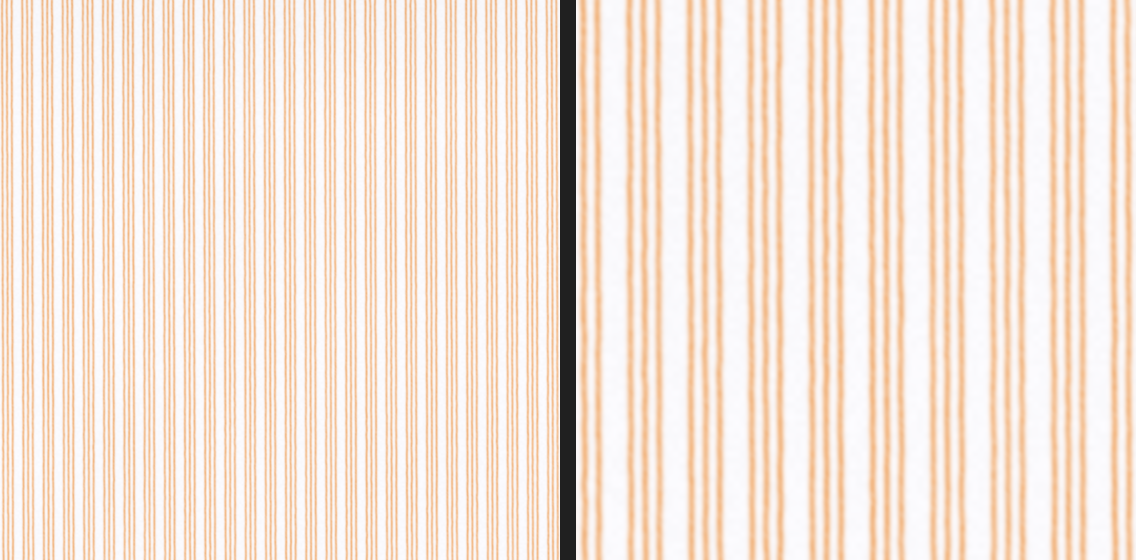
Left, the full canvas; right, a detail of the centre.
A Shadertoy shader for this pattern:

```glsl
// Woven cloth with upright groups of three thin apricot pinstripes on white.

#define REPEATS 27.75        // stripe groups across the canvas
#define FIRST_CENTRE 0.0150  // centre of the first group at the bottom edge
#define LEAN 0.0028          // leftward drift from bottom to top
#define LINE_SPACING 0.235   // distance between lines, in group widths
#define LINE_SOFTNESS 0.063  // radius of a line's soft profile, in group widths
#define INK_STRENGTH 0.95
#define THREAD_SCALE 250.0   // weave threads across the canvas
#define WOBBLE 0.010         // sideways waver of the lines, in group widths
#define INK_WEAR 0.20
#define CLOTH_GRAIN 0.014
#define CLOTH vec3(0.982, 0.980, 0.992)
#define INK vec3(0.950, 0.735, 0.545)

float hash(vec2 p) {
    vec3 q = fract(vec3(p.xyx) * 0.1031);
    q += dot(q, q.yzx + 33.33);
    return fract((q.x + q.y) * q.z);
}

float noise(vec2 p) {
    vec2 i = floor(p), f = fract(p);
    f = f * f * (3.0 - 2.0 * f);
    return mix(mix(hash(i), hash(i + vec2(1, 0)), f.x),
               mix(hash(i + vec2(0, 1)), hash(i + vec2(1, 1)), f.x), f.y);
}

// Soft ink coverage of one line, widened when pixels are coarse.
float softLine(float distance, float pixel) {
    float radius = max(LINE_SOFTNESS, 0.9 * pixel);
    float t = distance / radius;
    return exp(-t * t) * LINE_SOFTNESS / radius;
}

// Sum of the three lines of the group around x.
float stripeGroup(float x, float y, float pixel) {
    float group = floor(x);
    float local = x - group - 0.5;
    float ink = 0.0;
    for (int i = -1; i <= 1; i++) {
        float id = group * 3.0 + float(i) + 10.0;
        float waver = (noise(vec2(id * 7.3, y * 90.0)) - 0.5) * 2.0 * WOBBLE;
        float weight = 0.96 + 0.08 * hash(vec2(id, 4.0));
        ink += weight * softLine(local - float(i) * LINE_SPACING - waver, pixel);
    }
    return ink;
}

void mainImage(out vec4 fragColor, in vec2 fragCoord) {
    vec2 uv = fragCoord / iResolution.xy;

    // Slight lean and a slow bend of the cloth
    float bend = 0.0006 * (noise(uv * 3.0 + 5.0) - 0.5);
    float x = (uv.x - FIRST_CENTRE + LEAN * uv.y + bend) * REPEATS + 0.5;
    float ink = stripeGroup(x, uv.y, REPEATS / iResolution.x);

    // Ink worn by diagonal thread beads and broad fading
    vec2 thread = uv * THREAD_SCALE;
    float beads = noise(vec2(thread.x + 0.5 * thread.y, thread.y)) - 0.5;
    float fading = noise(uv * vec2(14.0, 9.0) + 20.0) - 0.5;
    ink *= INK_STRENGTH * (1.0 + INK_WEAR * beads + 0.08 * fading);

    // Faint grain and soft shading of the cloth
    float grain = noise(thread * 1.1 + 60.0) - 0.5;
    float shade = noise(uv * 5.0 + 90.0) - 0.5;
    float topShade = 0.010 * smoothstep(0.75, 1.0, uv.y);
    vec3 color = mix(CLOTH, INK, clamp(ink, 0.0, 1.05));
    color += CLOTH_GRAIN * grain + 0.006 * shade - topShade;

    fragColor = vec4(clamp(color, 0.0, 1.0), 1.0);
}
```
